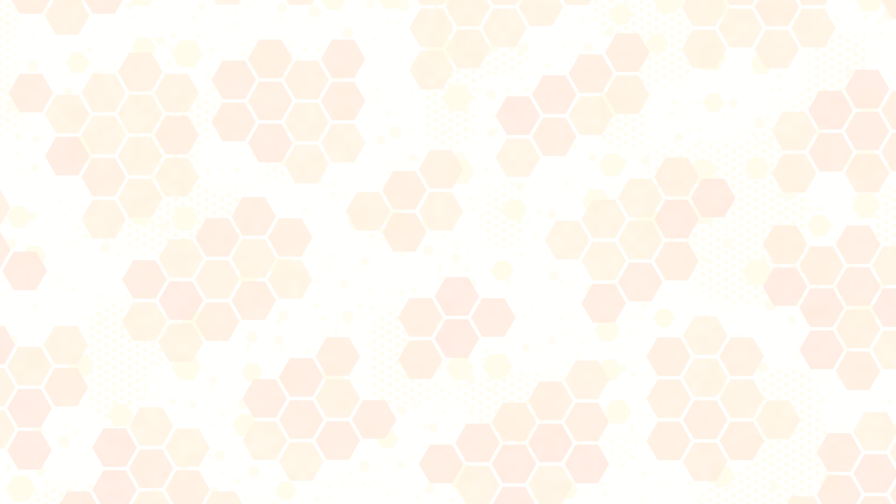
Write a WebGL 2 fragment shader that draws this background.

```glsl
#version 300 es
precision highp float;
// Pale honeycomb clusters over faint cream specks, dots and small hexagons.
// Tilted Voronoi regions each carry their own hexagon lattice; cells too
// close to a region border are left out, so clusters never overlap.

#define REGION vec2(0.40, 0.31)   // size of a cluster region
#define TILT 0.5                  // rotation of the region grid
#define JITTER 0.6                // wander of region sites
#define PITCH 0.0835              // spacing of the large hexagons
#define APOTHEM 0.0383            // centre to flat side of a hexagon
#define MARGIN 0.044              // least distance from a region border
#define PAPER vec3(1.0, 1.0, 0.996)
#define SPECK vec3(1.0, 0.988, 0.918)
#define PINK vec3(1.0, 0.933, 0.898)
#define PEACH vec3(1.0, 0.949, 0.898)
#define CREAM vec3(1.0, 0.965, 0.910)

uniform vec2 u_resolution;
out vec4 fragColor;

vec3 hash3(vec2 p) {
    vec3 q = fract(p.xyx * vec3(0.1031, 0.1030, 0.0973));
    q += dot(q, q.yxz + 33.33);
    return fract((q.xxy + q.yzz) * q.zyx);
}

float noise(vec2 p) {
    vec2 i = floor(p), f = fract(p);
    f = f * f * (3.0 - 2.0 * f);
    float low = mix(hash3(i).x, hash3(i + vec2(1, 0)).x, f.x);
    float high = mix(hash3(i + vec2(0, 1)).x, hash3(i + vec2(1, 1)).x, f.x);
    return mix(low, high, f.y);
}

// Distance to a hexagon with flat top and bottom
float hexagon(vec2 p, float apothem) {
    p = abs(p);
    return max(p.y, dot(p, vec2(0.866, 0.5))) - apothem;
}

// Nearest point of a triangular lattice
vec2 latticeCentre(vec2 p, float pitch) {
    vec2 size = vec2(1.7321, 1.0) * pitch;
    vec2 a = floor(p / size + 0.5) * size;
    vec2 b = (floor(p / size) + 0.5) * size;
    return distance(p, a) < distance(p, b) ? a : b;
}

float cover(float d) {
    float soft = 0.8 / u_resolution.y;
    return 1.0 - smoothstep(-soft, soft, d);
}

// Hexagons scattered one per grid cell, with a given share of cells filled
float scatter(vec2 p, float cell, float share, vec2 radii) {
    vec2 id = floor(p / cell);
    vec3 h = hash3(id + 71.0 * cell + 19.0);
    vec3 k = hash3(id + 140.0);
    float r = mix(radii.x, radii.y, k.x);
    vec2 centre = (id + 0.5 + (h.xy - 0.5) * (1.0 - 2.3 * r / cell)) * cell;
    return step(h.z, share) * cover(hexagon(p - centre, r));
}

mat2 tilt() {
    return mat2(cos(TILT), sin(TILT), -sin(TILT), cos(TILT));
}

vec2 site(vec2 id) {
    return tilt() * ((id + 0.5 + JITTER * (hash3(id + 57.0).xy - 0.5)) * REGION);
}

// Smallest distance from a point to the border of its region
float borderDistance(vec2 p, vec2 id, vec2 own) {
    float d = 1.0;
    for (int y = -2; y <= 2; y++)
    for (int x = -2; x <= 2; x++) {
        if (x == 0 && y == 0) continue;
        vec2 other = site(id + vec2(x, y));
        d = min(d, dot(p - 0.5 * (own + other), normalize(own - other)));
    }
    return d;
}

vec3 background(vec2 p) {
    // Patches of halftone dots
    vec2 c = latticeCentre(p, 0.0175);
    float patchy = smoothstep(0.5, 0.72, noise(c * 9.0 + 30.0));
    float ink = 0.6 * patchy * cover(hexagon(p - c, 0.0025 + 0.003 * patchy));
    // Loose specks in two sizes
    ink = max(ink, 0.45 * scatter(p, 0.027, 0.33, vec2(0.002, 0.006)));
    ink = max(ink, 0.6 * scatter(p + 0.37, 0.06, 0.28, vec2(0.006, 0.012)));
    // Small hexagons with a fine comb inside
    vec2 fine = p - latticeCentre(p, 0.011);
    float comb = 0.72 + 0.28 * cover(hexagon(fine, 0.0042));
    ink = max(ink, comb * scatter(p + 0.21, 0.105, 0.42, vec2(0.018, 0.027)));
    return mix(PAPER, SPECK, ink);
}

void main() {
    vec2 p = gl_FragCoord.xy / u_resolution.y;
    vec3 under = background(p);
    vec3 colour = under;

    // Large hexagons, translucent and lightly mottled
    vec2 home = floor((transpose(tilt()) * p) / REGION);
    for (int y = -1; y <= 1; y++)
    for (int x = -1; x <= 1; x++) {
        vec2 id = home + vec2(x, y), own = site(id);
        vec2 c = latticeCentre(p - own, PITCH);
        float shape = cover(hexagon(p - own - c, APOTHEM));
        if (shape <= 0.0) continue;
        vec3 h = hash3(floor(c / PITCH * 4.0 + 0.5) + id * 37.0 + 300.0);
        if (borderDistance(own + c, id, own) < MARGIN + 0.02 * h.x) continue;
        float tone = 0.55 * h.y + 0.45 * noise((own + c) * 5.0 + 8.0);
        vec3 fill = mix(PINK, PEACH, smoothstep(0.2, 0.5, tone));
        fill = mix(fill, CREAM, smoothstep(0.45, 0.65, tone));
        fill -= vec3(0.0, 0.012, 0.010) * (noise(p * 55.0) - 0.5);
        fill *= mix(vec3(1.0), under, 0.2);
        colour = mix(colour, fill, shape);
    }
    fragColor = vec4(colour, 1.0);
}
```
